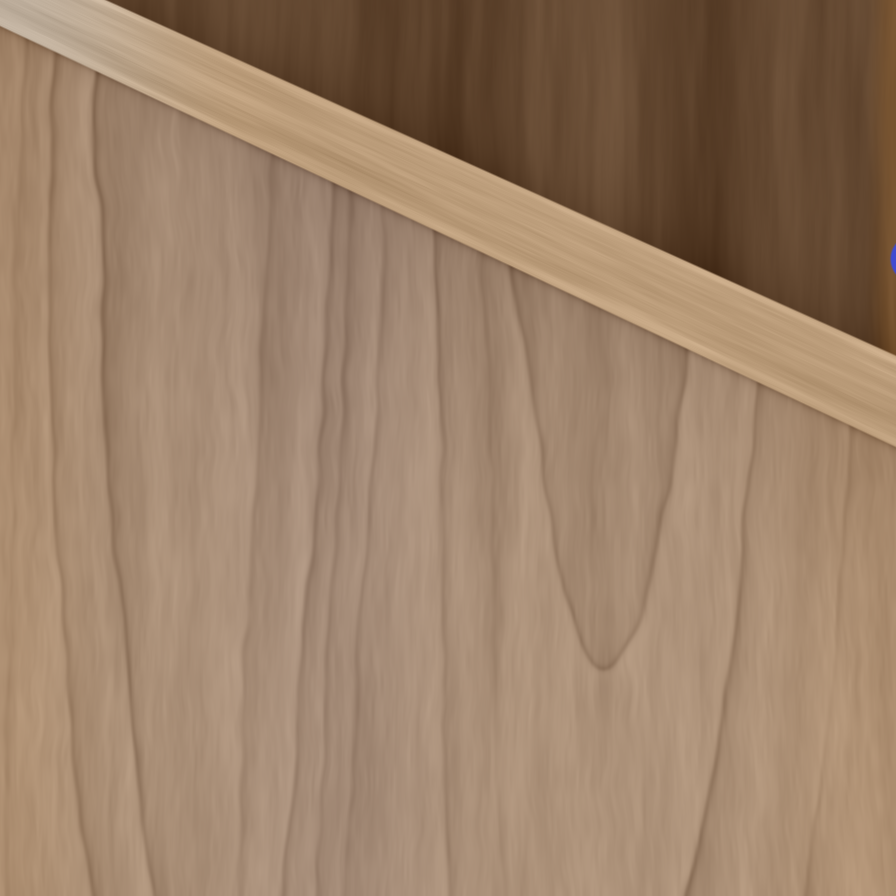
Reproduce this texture procedurally as a Shadertoy shader.

```glsl
// Walnut veneer panel below a pale slanted edge strip, with a dark wood recess above.
// Grain seams are quadratic curves with a one-sided shade, one parabola forms the
// cathedral arch, and stretched value noise adds the fibres.

const int SEAMS = 11;
// x at the top, middle and bottom of the canvas, then seam strength
const vec4 seams[SEAMS] = vec4[SEAMS](
    vec4(.030, .012, .000, .45), vec4(.065, .058, .099, 1.0),
    vec4(.109, .121, .169, 1.0), vec4(.312, .286, .264, .55),
    vec4(.374, .354, .310, .85), vec4(.392, .377, .349, .70),
    vec4(.426, .414, .382, .60), vec4(.469, .490, .500, .85),
    vec4(.535, .545, .560, .35), vec4(.850, .838, .766, 1.1),
    vec4(.960, .947, .898, .50));

float hash(vec2 p) {
    return fract(sin(dot(p, vec2(127.1, 311.7))) * 43758.5453);
}

float noise(vec2 p) {
    vec2 i = floor(p), f = fract(p);
    f = f * f * (3.0 - 2.0 * f);
    return mix(mix(hash(i), hash(i + vec2(1, 0)), f.x),
               mix(hash(i + vec2(0, 1)), hash(i + vec2(1, 1)), f.x), f.y);
}

float fbm(vec2 p) {
    float sum = 0.0, amp = 0.5;
    for (int i = 0; i < 4; i++) {
        sum += amp * noise(p);
        p = p * 2.03 + 17.3;
        amp *= 0.5;
    }
    return sum;
}

float bump(float x, float center, float width) {
    float d = (x - center) / width;
    return exp(-d * d);
}

// Quadratic through the three seam positions
float seamX(vec3 s, float y) {
    return s.x * y * (2.0 * y - 1.0) + s.y * 4.0 * y * (1.0 - y)
         + s.z * (1.0 - y) * (1.0 - 2.0 * y);
}

// Dark core and a soft shade on the positive side, pale rim on the negative side
float seamShade(float d) {
    float side = smoothstep(-0.003, 0.003, d);
    return -0.055 * bump(d, 0.001, 0.0045)
         - 0.060 * side * exp(-max(d, 0.0) / 0.018)
         + 0.035 * (1.0 - side) * exp(min(d, 0.0) / 0.016);
}

// Signed distance to the arch, positive inside
float archDistance(vec2 p, vec2 apex, float spread) {
    vec2 q = p - apex;
    float k = 1.0 / (spread * spread);
    return (q.y - k * q.x * q.x) / length(vec2(2.0 * k * q.x, 1.0));
}

vec3 panelColor(vec2 p, float below) {
    float wobble = 0.009 * (noise(vec2(p.x * 9.0, p.y * 7.0)) - 0.5)
                 + 0.005 * (noise(vec2(p.x * 30.0, p.y * 26.0)) - 0.5);
    vec2 q = vec2(p.x + wobble, p.y);
    vec3 color = mix(vec3(.675, .570, .475), vec3(.632, .528, .440), smoothstep(.1, .9, p.y));
    color += vec3(.025, .010, -.012) * (bump(p.x, 0.0, .10) + bump(p.x, 1.0, .14));
    color += vec3(-.006, .000, .016) * bump(p.x, .38, .13);

    float shade = 0.0;
    for (int i = 0; i < SEAMS; i++) {
        float d = q.x - seamX(seams[i].xyz, p.y);
        float fade = 0.65 + 0.6 * noise(vec2(float(i) * 7.0, p.y * 5.0));
        shade += seams[i].w * fade * seamShade(d);
    }
    float arch = archDistance(q, vec2(.677, .252), .155);
    shade += 0.85 * seamShade(arch) - 0.015 * smoothstep(0.0, 0.03, arch);
    shade -= 0.025 * bump(q.x, .68, .012) * bump(p.y, .24, .05);

    // Broad figure and fine fibres follow the average lean of the seams
    float lean = q.x + 0.05 * p.y * (p.y - 1.0) * sin(p.x * 5.0);
    shade += 0.10 * (fbm(vec2(lean * 24.0, p.y * 2.0)) - 0.47);
    shade += 0.065 * (fbm(vec2(lean * 105.0, p.y * 9.0)) - 0.47);
    shade += 0.025 * (noise(vec2(lean * 290.0, p.y * 38.0)) - 0.5);
    shade -= 0.035 * exp(-below / 0.06) + 0.13 * exp(-below / 0.004);
    return color + shade * vec3(1.0, 1.0, .96);
}

vec3 recessColor(vec2 p, float above) {
    float x = p.x + 0.008 * (noise(p * vec2(6.0, 9.0)) - 0.5);
    float shade = 0.045 * bump(x, .27, .07) + 0.055 * bump(x, .66, .07)
                + 0.045 * bump(x, .89, .06) - 0.045 * bump(x, .51, .045)
                - 0.050 * bump(x, .80, .045);
    shade += 0.10 * (fbm(vec2(x * 32.0, p.y * 2.0)) - 0.47);
    shade += 0.06 * (fbm(vec2(x * 105.0, p.y * 8.0)) - 0.47);
    shade += 0.04 * (p.y - 0.8) - 0.055 * exp(-above / 0.035);
    vec3 color = vec3(.365, .260, .172) + shade * vec3(1.0, .92, .82);
    return color + vec3(.10, .065, .015) * smoothstep(.965, 1.0, x);
}

vec3 stripColor(vec2 p, float across) {
    float along = dot(p, vec2(.906, -.423));
    float grain = fbm(vec2(along * 5.0, across * 9.0 + along * 2.0)) - 0.47;
    float fibre = fbm(vec2(along * 14.0, across * 30.0)) - 0.47;
    vec3 color = mix(vec3(.755, .695, .625), vec3(.735, .615, .480), smoothstep(0.0, .28, p.x));
    color += 0.10 * grain + 0.07 * fibre;
    color += 0.055 * bump(across, .95, .05) + 0.035 * bump(across, .08, .07);
    return color - 0.025 * bump(across, .28, .14);
}

void mainImage(out vec4 fragColor, in vec2 fragCoord) {
    vec2 p = fragCoord / iResolution.xy;
    float soft = max(1.0 / iResolution.y, 0.0016);
    float top = 1.053 - 0.450 * p.x;
    float bottom = 0.971 - 0.470 * p.x;

    // Panel, recess and strip in order of depth
    vec3 color = panelColor(p, max(bottom - p.y, 0.0));
    vec3 recess = recessColor(p, max(p.y - top, 0.0));
    vec3 strip = stripColor(p, (p.y - bottom) / (top - bottom));
    color = mix(color, strip, smoothstep(-soft, soft, p.y - bottom));
    color = mix(color, recess, smoothstep(-soft, soft, p.y - top));

    // Small blue disc cut by the right border
    float disc = length(p - vec2(1.021, .711)) - 0.027;
    color = mix(color, vec3(.25, .29, .82), 1.0 - smoothstep(-soft, soft, disc));
    fragColor = vec4(clamp(color, 0.0, 1.0), 1.0);
}
```
